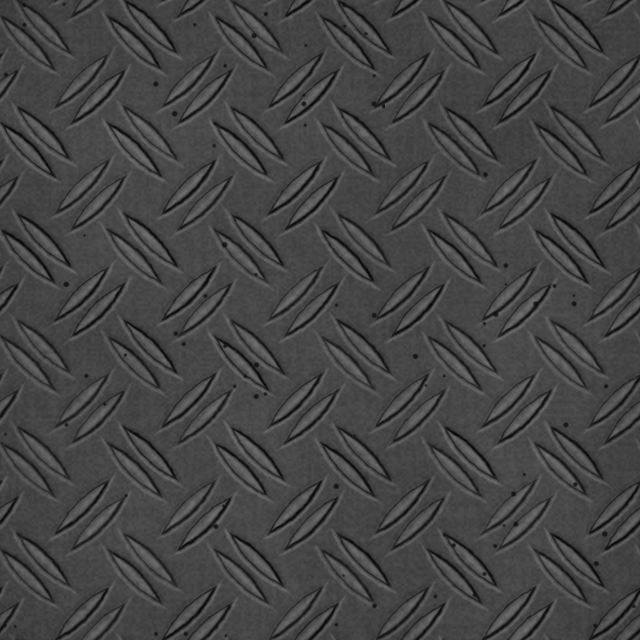
This texture is drawn by a WebGL 1 fragment shader. Its source:

```glsl
precision highp float;
// Worn dark steel tread plate: crossed pairs of raised pointed lenses, tiling 6 by 6.

uniform vec2 u_resolution;

#define REPEATS 6.0        // cells across and down
#define HALF_LENGTH 0.358  // lens size, in cells
#define HALF_WIDTH 0.067
#define PAIR_OFFSET 0.107  // lens centre to pair centre
#define PLATE_TONE 0.275
#define FACE_TONE 0.30
#define GROOVE_TONE 0.04
#define RIM_LIGHT 0.11
#define SMUDGE 0.085
#define GRAIN 0.05
#define PIT_GRID 64.0
#define PIT_CHANCE 0.035

float hash(vec2 p) {
  return fract(sin(dot(p, vec2(127.1, 311.7))) * 43758.5453);
}

// Value noise that wraps over the canvas after a whole number of lattice cells
float tileNoise(vec2 uv, vec2 period) {
  vec2 p = uv * period;
  vec2 i = floor(p);
  vec2 f = fract(p);
  f = f * f * (3.0 - 2.0 * f);
  vec2 lo = mod(i, period);
  vec2 hi = mod(i + 1.0, period);
  return mix(mix(hash(lo), hash(vec2(hi.x, lo.y)), f.x),
             mix(hash(vec2(lo.x, hi.y)), hash(hi), f.x), f.y);
}

float tileFbm(vec2 uv, float period) {
  float sum = 0.0;
  float weight = 0.5;
  for (int i = 0; i < 5; i++) {
    sum += weight * tileNoise(uv, vec2(period));
    period *= 2.0;
    weight *= 0.5;
  }
  return sum;
}

// Lens formed by two arcs; p.x runs across it, p.y along it
float lensDistance(vec2 p) {
  float radius = (HALF_LENGTH * HALF_LENGTH + HALF_WIDTH * HALF_WIDTH) / (2.0 * HALF_WIDTH);
  return length(vec2(abs(p.x) + radius - HALF_WIDTH, p.y)) - radius;
}

// Soft line of half width w around zero
float line(float d, float w) {
  return exp(-d * d / (w * w));
}

// Shades one lens over the plate; slope is +1 for rising, -1 for falling
float shadeLens(float tone, vec2 p, float slope, float strength, float rough, float px) {
  float d = lensDistance(p) + 0.010 * (rough - 0.5);
  float right = smoothstep(-0.02, 0.02, p.x);
  float lower = smoothstep(-0.02, 0.02, p.x * slope);

  // Bright rim below, faint shadow above
  float halo = line(d - 0.024, 0.016);
  tone += halo * mix(-0.025, RIM_LIGHT, lower) * strength;

  // Raised face, brightest along its ridge
  float ridge = line(p.x - 0.008, 0.030) * smoothstep(0.0, -0.04, d);
  float face = FACE_TONE + 0.085 * ridge + 0.06 * (rough - 0.5);
  tone = mix(tone, face, smoothstep(px, -px, d));

  // Groove, heavy on the right flank and thin on the left
  float width = max(mix(0.009, 0.016, right), 0.7 * px);
  float depth = mix(0.62, 1.0, right) * strength;
  return mix(tone, GROOVE_TONE, line(d + 0.009, width) * depth);
}

// Draws the two parallel lenses of the pair centred at the given cell position
float shadePair(float tone, vec2 cell, vec2 centre, float slope, float rough, float px) {
  vec2 q = cell - centre + 0.5;
  vec2 id = mod(floor(q), REPEATS);
  q = fract(q) - 0.5;
  vec2 across = normalize(vec2(1.0, -slope));
  vec2 along = vec2(-across.y, across.x);
  for (int i = 0; i < 2; i++) {
    float side = float(i) * 2.0 - 1.0;
    float wear = hash(id + vec2(slope * 3.0 + 11.0, side * 5.0 + 17.0));
    vec2 p = vec2(dot(q, across) - side * PAIR_OFFSET, dot(q, along));
    tone = shadeLens(tone, p, slope, mix(0.72, 1.0, wear), rough, px);
  }
  return tone;
}

// Sparse dark pits gathered in patches
float pits(vec2 uv, float px) {
  vec2 p = uv * PIT_GRID;
  vec2 id = mod(floor(p), PIT_GRID);
  vec2 jitter = 0.35 + 0.3 * vec2(hash(id + 3.7), hash(id + 8.1));
  float patchy = smoothstep(0.5, 0.85, tileNoise(uv + 0.31, vec2(7.0)));
  float present = step(hash(id + 21.3), PIT_CHANCE * (0.15 + 2.0 * patchy));
  float radius = mix(0.10, 0.27, hash(id + 5.9));
  float soft = 0.06 + px * PIT_GRID / REPEATS * 0.5;
  return present * smoothstep(radius + soft, radius - soft, length(fract(p) - jitter));
}

void main() {
  vec2 uv = gl_FragCoord.xy / u_resolution;
  vec2 cell = uv * REPEATS;
  float px = REPEATS / min(u_resolution.x, u_resolution.y);

  // Plate and raised lenses
  float rough = tileNoise(uv, vec2(120.0));
  float tone = PLATE_TONE;
  tone = shadePair(tone, cell, vec2(0.336, 0.672), -1.0, rough, px);
  tone = shadePair(tone, cell, vec2(0.844, 0.172), 1.0, rough, px);

  // Smudges, brushed streaks, grain and pits
  float streaks = tileNoise(uv, vec2(180.0, 14.0)) + tileNoise(uv, vec2(14.0, 180.0)) - 1.0;
  tone *= 1.0 + (SMUDGE * 3.0) * (tileFbm(uv, 5.0) - 0.48) + 0.06 * streaks;
  tone += GRAIN * (tileNoise(uv, vec2(256.0)) - 0.5);
  tone = mix(tone, 0.06, 0.85 * pits(uv, px));

  gl_FragColor = vec4(vec3(clamp(tone, 0.0, 1.0)), 1.0);
}
```
